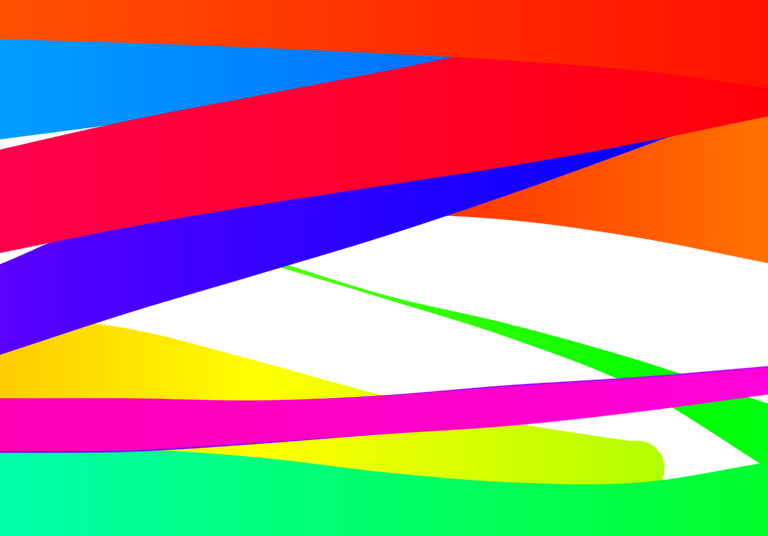
Reproduce this background procedurally as a Shadertoy shader.

```glsl
// Overlapping rainbow ribbons sweeping across a white ground.
// Each ribbon lies between two smooth curves through evenly spaced knots,
// is filled with a horizontal hue gradient, and is painted back to front.

const int SPANS = 6;
const float SOFTNESS = 1.3;                  // edge blur, in pixels
const float RIM_SHIFT = 0.003;               // offset of the violet rim
const vec3 PAPER = vec3(1.0);

// Hue in degrees at the left and right side of the canvas
const vec2 HUE_TOP    = vec2(19.0, 4.0);
const vec2 HUE_SKY    = vec2(203.0, 221.0);
const vec2 HUE_RED    = vec2(342.0, 358.0);
const vec2 HUE_INDIGO = vec2(261.0, 237.0);
const vec2 HUE_ORANGE = vec2(-8.0, 27.0);
const vec2 HUE_YELLOW = vec2(48.0, 83.0);
const vec2 HUE_STRAND = vec2(88.0, 124.0);
const vec2 HUE_GREEN  = vec2(160.0, 130.0);
const vec2 HUE_PINK   = vec2(317.0, 309.0);
const vec2 HUE_RIM    = vec2(265.0, 285.0);

// Rounded end of the yellow ribbon: centre and radius
const vec2 CAP_CENTRE = vec2(0.829, 0.874);
const float CAP_RADIUS = 0.052;

// Edge knots from left to right, as depth below the upper border
const float TOP_LOW[7]     = float[7](0.073, 0.080, 0.089, 0.100, 0.113, 0.132, 0.164);
const float SKY_LOW[7]     = float[7](0.260, 0.229, 0.197, 0.164, 0.139, 0.130, 0.130);
const float RED_HIGH[7]    = float[7](0.279, 0.225, 0.179, 0.133, 0.084, 0.040, 0.000);
const float RED_LOW[7]     = float[7](0.472, 0.424, 0.383, 0.346, 0.309, 0.266, 0.217);
const float INDIGO_HIGH[7] = float[7](0.493, 0.395, 0.355, 0.316, 0.280, 0.220, 0.170);
const float INDIGO_LOW[7]  = float[7](0.662, 0.584, 0.513, 0.441, 0.361, 0.275, 0.186);
const float ORANGE_HIGH[7] = float[7](0.372, 0.353, 0.316, 0.279, 0.242, 0.204, 0.177);
const float ORANGE_LOW[7]  = float[7](0.409, 0.400, 0.396, 0.398, 0.411, 0.444, 0.491);
const float YELLOW_HIGH[7] = float[7](0.586, 0.613, 0.673, 0.738, 0.788, 0.825, 0.855);
const float STRAND_HIGH[7] = float[7](0.372, 0.409, 0.476, 0.550, 0.606, 0.673, 0.753);
const float STRAND_LOW[7]  = float[7](0.372, 0.409, 0.485, 0.557, 0.632, 0.727, 0.874);
const float GREEN_HIGH[7]  = float[7](0.844, 0.838, 0.853, 0.881, 0.900, 0.900, 0.862);
const float PINK_HIGH[7]   = float[7](0.743, 0.743, 0.747, 0.738, 0.721, 0.706, 0.686);
const float PINK_LOW[7]    = float[7](0.842, 0.840, 0.826, 0.810, 0.794, 0.768, 0.736);

// Catmull-Rom curve through the knots
float curve(float x, float knots[7]) {
    float s = clamp(x, 0.0, 1.0) * float(SPANS);
    int i = min(int(s), SPANS - 1);
    float t = s - float(i);
    float b = knots[i];
    float c = knots[i + 1];
    float a = i > 0 ? knots[i - 1] : 2.0 * b - c;
    float d = i < SPANS - 1 ? knots[i + 2] : 2.0 * c - b;
    return b + 0.5 * t * (c - a + t * (2.0 * a - 5.0 * b + 4.0 * c - d
                         + t * (3.0 * (b - c) + d - a)));
}

// Signed distance, positive inside, of the band between two edges
float band(vec2 p, float high[7], float low[7]) {
    return min(p.y - curve(p.x, high), curve(p.x, low) - p.y);
}

// Fully saturated colour of a hue in degrees
vec3 hueColour(float degrees) {
    vec3 phase = mod(degrees / 60.0 + vec3(0.0, 4.0, 2.0), 6.0);
    return clamp(abs(phase - 3.0) - 1.0, 0.0, 1.0);
}

// Lays a shape with a hue gradient over the colour so far
void paint(inout vec3 colour, float inside, vec2 hues, float x) {
    float cover = clamp(0.5 + inside * iResolution.y / SOFTNESS, 0.0, 1.0);
    colour = mix(colour, hueColour(mix(hues.x, hues.y, x)), cover);
}

void mainImage(out vec4 fragColor, in vec2 fragCoord) {
    vec2 p = fragCoord / iResolution.xy;
    p.y = 1.0 - p.y;
    float aspect = iResolution.x / iResolution.y;
    vec3 colour = PAPER;

    // Yellow ribbon with its round end
    vec2 toCap = (p - CAP_CENTRE) * vec2(aspect, 1.0);
    float yellow = min(p.y - curve(p.x, YELLOW_HIGH), -toCap.x);
    yellow = max(yellow, CAP_RADIUS - length(toCap));
    paint(colour, yellow, HUE_YELLOW, p.x);

    // Green strand and the green field it curls into
    paint(colour, band(p, STRAND_HIGH, STRAND_LOW), HUE_STRAND, p.x);
    paint(colour, p.y - curve(p.x, GREEN_HIGH), HUE_GREEN, p.x);

    // Crossing ribbons of the upper half
    paint(colour, band(p, ORANGE_HIGH, ORANGE_LOW), HUE_ORANGE, p.x);
    paint(colour, band(p, INDIGO_HIGH, INDIGO_LOW), HUE_INDIGO, p.x);
    paint(colour, curve(p.x, SKY_LOW) - p.y, HUE_SKY, p.x);
    paint(colour, band(p, RED_HIGH, RED_LOW), HUE_RED, p.x);
    paint(colour, curve(p.x, TOP_LOW) - p.y, HUE_TOP, p.x);

    // Pink ribbon; its violet rim slips from the lower to the upper edge
    float shift = RIM_SHIFT * mix(1.0, -1.0, smoothstep(0.25, 0.7, p.x));
    paint(colour, band(p - vec2(0.0, shift), PINK_HIGH, PINK_LOW), HUE_RIM, p.x);
    paint(colour, band(p, PINK_HIGH, PINK_LOW), HUE_PINK, p.x);

    fragColor = vec4(colour, 1.0);
}
```
